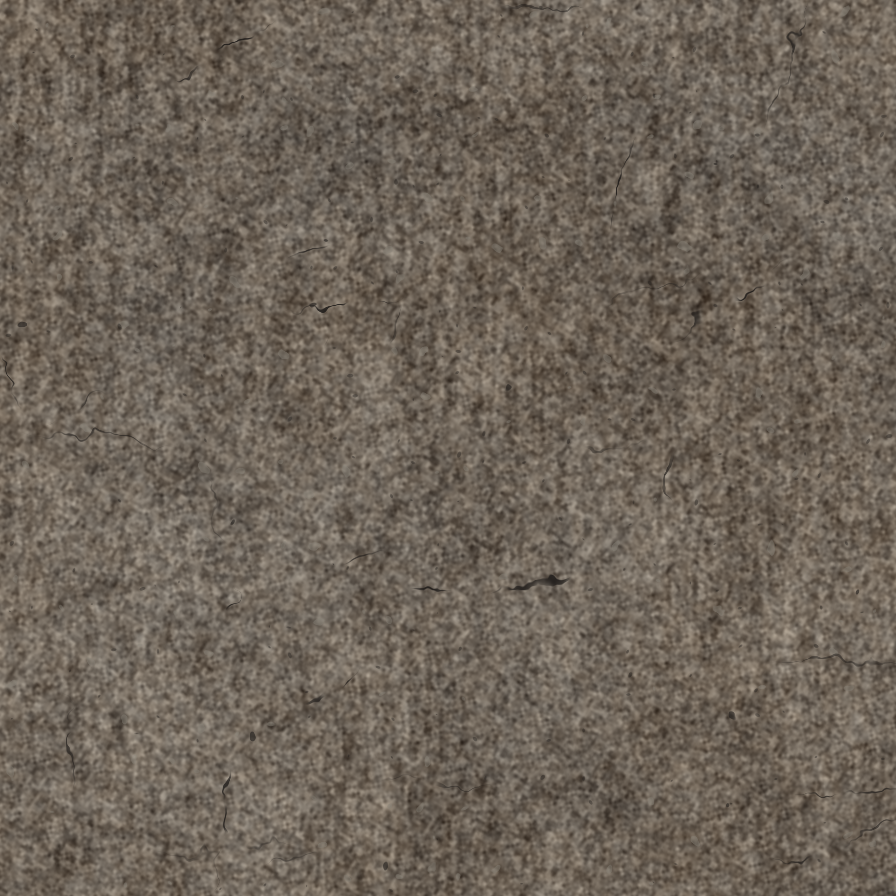
Give the GLSL for this texture, as a three.js fragment shader.

```glsl
varying vec2 vUv;

const vec3 BASE_COLOR = vec3(0.437, 0.398, 0.354);
const vec3 CRACK_COLOR = vec3(0.12, 0.108, 0.10);
const vec3 CHIP_COLOR = vec3(0.53, 0.51, 0.47);
const vec3 WARM_TINT = vec3(0.010, 0.0, -0.010);
const float CLOUD_GAIN = 0.048;
const float BLOTCH_GAIN = 0.062;
const float STREAK_GAIN = 0.068;
const float PATCH_GAIN = 0.060;
const float GRAIN_GAIN = 0.092;
const float STAIN_GAIN = 0.062;
const int CRACK_COUNT = 30;
const float CRACK_WIDTH = 0.0014;
const float EDGE = 0.0011;
const mat2 GRAIN_TURN = mat2(0.85, 0.53, -0.53, 0.85);

float hash(vec2 p) {
  vec3 q = fract(vec3(p.xyx) * 0.1031);
  q += dot(q, q.yzx + 33.33);
  return fract((q.x + q.y) * q.z);
}

// Signed value noise, -1 to 1
float noise(vec2 p) {
  vec2 i = floor(p);
  vec2 f = fract(p);
  f = f * f * (3.0 - 2.0 * f);
  float low = mix(hash(i), hash(i + vec2(1.0, 0.0)), f.x);
  float high = mix(hash(i + vec2(0.0, 1.0)), hash(i + 1.0), f.x);
  return mix(low, high, f.y) * 2.0 - 1.0;
}

float fbm(vec2 p) {
  float sum = 0.0;
  float gain = 0.5;
  for (int i = 0; i < 4; i++) {
    sum += gain * noise(p);
    p = mat2(0.8, 0.6, -0.6, 0.8) * p * 2.03 + 17.3;
    gain *= 0.55;
  }
  return sum;
}

// Vertical brush marks, fading in and out across the slab
float streaks(vec2 p) {
  float fine = noise(p * vec2(205.0, 21.0) + 5.0);
  float broad = noise(p * vec2(110.0, 12.0) + 61.0);
  float presence = 0.75 + 0.6 * noise(p * vec2(9.0, 5.0) + 23.0);
  return (0.75 * fine + 0.4 * broad) * presence;
}

// Sandy grain from two turned layers, so that no grid shows
float grain(vec2 p) {
  float first = noise(GRAIN_TURN * p * 265.0 + 3.0);
  float second = noise(p * GRAIN_TURN * 225.0 + 83.0);
  return first + 0.8 * second;
}

vec2 noisePair(vec2 p) {
  return vec2(noise(p), noise(p + 41.0));
}

// Scattered cracks: tapered segments made jagged by a shared warp
float cracks(vec2 p) {
  vec2 warped = p + 0.012 * noisePair(p * 24.0);
  warped += 0.0055 * noisePair(p * 75.0 + 13.0);
  warped += 0.0018 * noisePair(p * 180.0 + 57.0);
  float breaks = smoothstep(-0.6, 0.2, noise(p * 48.0 + 90.0));
  float swell = 0.5 + 1.1 * smoothstep(0.1, 0.9, noise(p * 55.0 + 31.0));
  float mask = 0.0;
  for (int i = 0; i < CRACK_COUNT; i++) {
    float id = float(i) + 1.0;
    vec2 center = vec2(hash(vec2(id, 3.7)), hash(vec2(id, 19.1)));
    float steep = step(0.65, hash(vec2(id, 8.3)));
    float angle = mix(0.3, 1.5, steep) + (hash(vec2(id, 27.9)) - 0.5) * 0.8;
    float reach = mix(0.025, 0.10, hash(vec2(id, 35.3)));
    vec2 dir = vec2(cos(angle), sin(angle));
    vec2 q = warped - center;
    float along = dot(q, dir);
    float across = abs(dot(q, vec2(-dir.y, dir.x)));
    float taper = 1.0 - smoothstep(0.3, 1.0, abs(along) / reach);
    float width = CRACK_WIDTH * swell * taper;
    float line = 1.0 - smoothstep(width - EDGE * 0.5, width + EDGE, across);
    float depth = mix(0.4, 1.0, hash(vec2(id, 51.7)));
    mask = max(mask, line * taper * depth);
  }
  return mask * breaks;
}

// Small irregular spots, at most one per grid cell
float spots(vec2 p, float cells, float chance, float maxRadius, float seed) {
  vec2 cell = floor(p * cells);
  vec2 key = cell + seed;
  vec2 center = (cell + 0.25 + 0.5 * vec2(hash(key), hash(key + 7.7))) / cells;
  float radius = maxRadius * mix(0.3, 1.0, hash(key + 15.1));
  float angle = 6.2832 * hash(key + 29.3);
  vec2 q = p - center;
  q = vec2(q.x * cos(angle) + q.y * sin(angle), q.y * cos(angle) - q.x * sin(angle));
  float d = length(q * vec2(1.0, 1.7)) + 0.5 * radius * noise(p * 210.0 + seed);
  float spot = 1.0 - smoothstep(radius - EDGE, radius + EDGE, d);
  return spot * step(hash(key + 43.9), chance);
}

void main() {
  vec2 p = vUv;

  // Layered brightness: stains, brushing and sandy grain
  float tone = CLOUD_GAIN * fbm(p * 3.2 + 11.0);
  tone += BLOTCH_GAIN * fbm(p * vec2(19.0, 15.0) + 37.0);
  tone += STREAK_GAIN * streaks(p);
  tone += PATCH_GAIN * noise(GRAIN_TURN * p * 115.0 + 9.0);
  tone += GRAIN_GAIN * grain(p);
  tone -= STAIN_GAIN * smoothstep(0.1, 0.6, fbm(p * vec2(60.0, 42.0) + 71.0));
  vec3 color = BASE_COLOR + tone * vec3(1.0, 0.99, 0.94);
  color += WARM_TINT * (fbm(p * 5.0 + 53.0) + 0.8 * noise(p * 90.0 + 29.0));

  // Pale chips, dark pits and cracks
  color = mix(color, CHIP_COLOR, 0.45 * spots(p, 24.0, 0.22, 0.007, 101.0));
  color = mix(color, CRACK_COLOR, 0.60 * spots(p, 13.0, 0.08, 0.006, 211.0));
  color = mix(color, CRACK_COLOR, 0.40 * spots(p, 42.0, 0.12, 0.003, 307.0));
  color = mix(color, CRACK_COLOR, 0.90 * cracks(p));

  gl_FragColor = vec4(clamp(color, 0.0, 1.0), 1.0);
}
```
